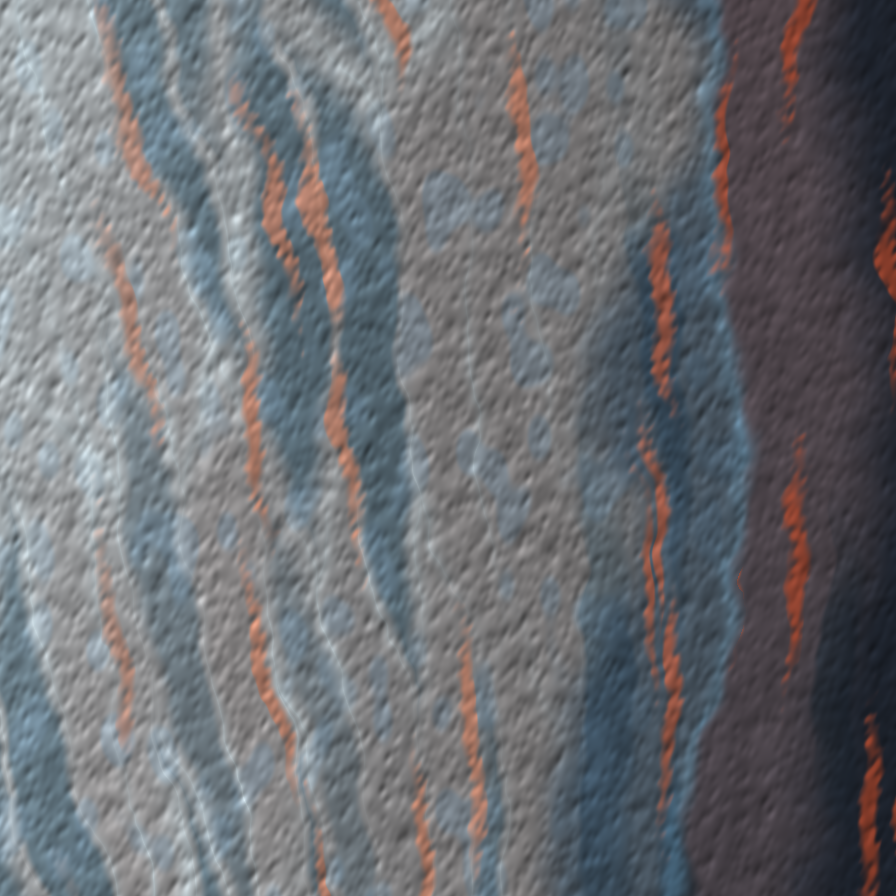
Give the GLSL for this texture, as a WebGL 1 fragment shader.

```glsl
precision highp float;
// Aerial view of rippled slate water with pale oil-sheen streaks and rust-orange slicks.
uniform vec2 u_resolution;

vec2 hash2(vec2 p) {
  return fract(sin(vec2(dot(p, vec2(127.1, 311.7)), dot(p, vec2(269.5, 183.3)))) * 43758.55);
}

// Cellular noise: nearest distance, second distance, id of the nearest cell
vec3 cells(vec2 p) {
  vec2 base = floor(p);
  vec3 nearest = vec3(9.0, 9.0, 0.0);
  for (int j = -1; j <= 1; j++) {
    for (int i = -1; i <= 1; i++) {
      vec2 cell = base + vec2(float(i), float(j));
      float d = length(cell + hash2(cell) - p);
      if (d < nearest.x) nearest = vec3(d, nearest.x, hash2(cell + 17.3).x);
      else nearest.y = min(nearest.y, d);
    }
  }
  return nearest;
}

// Smooth cellular height field made of scattered round bumps
float bumps(vec2 p) {
  vec2 base = floor(p);
  float height = 0.0;
  for (int j = -1; j <= 1; j++) {
    for (int i = -1; i <= 1; i++) {
      vec2 cell = base + vec2(float(i), float(j));
      vec2 d = cell + hash2(cell) - p;
      height += exp(-6.0 * dot(d, d)) * (0.4 + hash2(cell + 5.1).y);
    }
  }
  return height;
}

// Side-lit slope of the bumps
float ripple(vec2 p) {
  return bumps(p) - bumps(p + vec2(0.35, -0.2));
}

void main() {
  vec2 uv = gl_FragCoord.xy / u_resolution;
  float x = uv.x;
  float down = 1.0 - uv.y;

  // Ripples lean up to the right
  vec2 wave = vec2(dot(uv, vec2(0.9, -0.42)), dot(uv, vec2(0.42, 0.9)));
  float fine = ripple(wave * vec2(110.0, 58.0));
  float coarse = ripple(wave * vec2(52.0, 30.0) + 8.0);
  float mottle = bumps(uv * vec2(24.0, 13.0) + 3.0) - 0.45;

  // Current: slanted on the left, nearly upright on the right
  float wobble = 0.012 * sin(9.0 * down + 7.0 * x) + 0.005 * sin(27.0 * down + 19.0 * x + 1.0)
               + 0.003 * sin(61.0 * down - 23.0 * x) + 0.006 * mottle + 0.003 * coarse;
  vec2 flow = vec2(x - down * mix(0.32, -0.06, x) + wobble, down);

  // Long bands of open water between films of grey sheen
  vec3 band = cells(flow * vec2(12.0, 1.5) + vec2(4.0, 2.3));
  float edge = band.y - band.x;
  float open = smoothstep(0.42, 0.55, band.z) * smoothstep(0.0, 0.32, edge);
  vec3 color = mix(vec3(0.50, 0.49, 0.49), vec3(0.32, 0.39, 0.43), open);
  color = mix(color, vec3(0.37, 0.46, 0.53), 0.45 * smoothstep(0.1, 0.5, mottle));

  // Pale veins along the band borders and haze at the upper left
  float leftSide = 1.0 - smoothstep(0.35, 0.78, x);
  float vein = exp(-8.0 * edge) * (0.65 + 0.35 * sin(11.0 * down + 17.0 * x));
  color = mix(color, vec3(0.65, 0.70, 0.72), 0.75 * vein * (0.2 + 0.8 * leftSide));
  float haze = 1.0 - smoothstep(-0.05, 0.45, x + 0.25 * down);
  color = mix(color, vec3(0.62, 0.67, 0.69), 0.6 * haze * (1.0 - 0.6 * open));
  color *= mix(1.12, 0.88, smoothstep(0.0, 0.8, x));

  // Deep blue channel, brown film and dark margin on the right
  float shore = x + 1.2 * wobble - 0.05 * sin(3.0 * down + 0.3);
  float channelStart = mix(0.69, 0.59, smoothstep(0.15, 0.5, down)) + 0.03 * sin(13.0 * down);
  float channel = smoothstep(channelStart, channelStart + 0.07, shore);
  color = mix(color, vec3(0.20, 0.27, 0.33), channel * (0.7 + 0.25 * open));
  float film = smoothstep(0.765, 0.785, shore);
  vec3 filmColor = mix(vec3(0.31, 0.27, 0.29), vec3(0.17, 0.19, 0.22), 0.7 * open + 0.3 * down);
  color = mix(color, filmColor, film);
  color += vec3(0.05, 0.09, 0.11) * exp(-pow((shore - 0.768) * 90.0, 2.0));
  color = mix(color, vec3(0.08, 0.11, 0.15), 0.85 * smoothstep(0.86, 0.97, shore));

  // Thin tapering orange slicks with ragged edges
  vec3 slick = cells(flow * vec2(23.0, 2.6) + vec2(9.0, 5.0));
  float ragged = slick.x - 0.10 * fine - 0.12 * mottle;
  float rust = smoothstep(0.42, 0.12, ragged) * step(0.76 - 0.12 * film, slick.z);
  rust *= smoothstep(0.02, 0.2, slick.y - slick.x) * smoothstep(0.02, 0.2, x);
  vec3 rustColor = mix(vec3(0.70, 0.44, 0.34), vec3(0.62, 0.25, 0.15), smoothstep(0.5, 0.9, x));
  color = mix(color, rustColor, 0.75 * rust);

  // Surface relief, softer over the dark water
  float relief = 0.20 * fine + 0.16 * coarse + 0.10 * mottle;
  color *= 1.0 + relief * mix(1.0, 0.8, film);
  gl_FragColor = vec4(clamp(color, 0.0, 1.0), 1.0);
}
```
